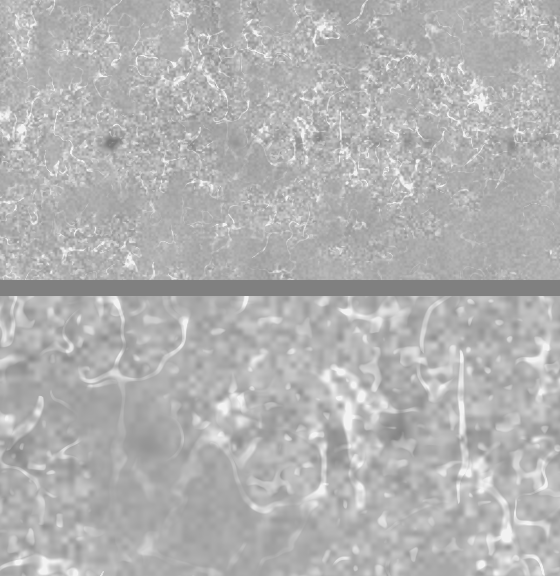
Top: the whole. Bottom: its middle third, enlarged.
This texture is drawn by a Shadertoy shader. Its source:

```glsl
// Weathered grey stone: speckled grain, pale broken veins and a row of dark stains.

const float BASE_GREY = 0.672;
const float STAIN_HEIGHT = 0.492;
const int STAINS = 20;
const int SCRATCHES = 20;

// Integer hash of a lattice cell, 0 to 1
float hash(vec2 cell) {
    uvec2 q = uvec2(ivec2(cell)) * uvec2(1597334673u, 3812015801u);
    uint n = (q.x ^ q.y) * 1597334673u;
    n = (n ^ (n >> 15)) * 2246822519u;
    n ^= n >> 13;
    return float(n >> 8) / 16777216.0;
}

float noise(vec2 p) {
    vec2 cell = floor(p), f = fract(p);
    f = f * f * (3.0 - 2.0 * f);
    float low = mix(hash(cell), hash(cell + vec2(1, 0)), f.x);
    float high = mix(hash(cell + vec2(0, 1)), hash(cell + vec2(1, 1)), f.x);
    return mix(low, high, f.y);
}

float fbm(vec2 p, int octaves) {
    float sum = 0.0, weight = 0.5, total = 0.0;
    for (int i = 0; i < octaves; i++) {
        sum += weight * noise(p);
        total += weight;
        weight *= 0.5;
        p = mat2(1.6, 1.2, -1.2, 1.6) * p + 17.3;
    }
    return sum / total;
}

vec2 warp(vec2 p, float frequency, float amount) {
    vec2 offset = vec2(fbm(p * frequency, 2), fbm(p * frequency + 41.0, 2));
    return p + amount * (offset - 0.5);
}

// Thin contour lines of a noise field, kept only in scattered places
float veins(vec2 p, float frequency, float width, float cover) {
    float line = abs(noise(p * frequency) - 0.5);
    float kept = smoothstep(cover, cover + 0.18, noise(p * frequency * 0.85 + 73.0));
    return (1.0 - smoothstep(width * 0.3, width, line)) * kept;
}

float segment(vec2 p, vec2 a, vec2 b, float width) {
    vec2 along = b - a;
    float t = clamp(dot(p - a, along) / dot(along, along), 0.0, 1.0);
    float taper = width * (0.45 + 2.2 * t * (1.0 - t));
    return 1.0 - smoothstep(taper * 0.35, taper, length(p - a - along * t));
}

// Scattered, mostly upright pale scratches
float scratches(vec2 p, float aspect) {
    float ink = 0.0;
    for (int i = 0; i < SCRATCHES; i++) {
        float id = float(i);
        float x = (id + hash(vec2(id, 11))) * aspect / float(SCRATCHES);
        vec2 centre = vec2(x, hash(vec2(id, 12)));
        float reach = mix(0.025, 0.09, hash(vec2(id, 13)));
        vec2 arm = reach * vec2(hash(vec2(id, 14)) * 1.3 - 0.45, 1.0);
        float width = mix(0.004, 0.011, pow(hash(vec2(id, 15)), 2.0));
        float strength = mix(0.4, 1.0, hash(vec2(id, 16)));
        ink = max(ink, strength * segment(p, centre - arm, centre + arm, width));
    }
    return ink;
}

// Soft blots of uneven strength along one horizontal line
float stains(vec2 p, float aspect) {
    float ink = 0.0;
    for (int i = 0; i < STAINS; i++) {
        float id = float(i);
        float x = (id + hash(vec2(id, 31))) * aspect / float(STAINS);
        float y = STAIN_HEIGHT + 0.016 * (hash(vec2(id, 32)) - 0.5);
        vec2 size = vec2(mix(0.018, 0.038, hash(vec2(id, 33))), 0.022);
        vec2 d = (p - vec2(x, y)) / size;
        ink += pow(hash(vec2(id, 34)), 1.6) * exp(-dot(d, d));
    }
    return min(ink, 1.0);
}

void mainImage(out vec4 fragColor, in vec2 fragCoord) {
    vec2 p = fragCoord / iResolution.y;
    float aspect = iResolution.x / iResolution.y;
    vec2 bent = warp(p, 24.0, 0.045);

    // Rough patches crowd the middle band, smooth islands lie between
    float band = exp(-pow((p.y - 0.56) / 0.36, 2.0));
    float patches = fbm(bent * 11.0 + 5.0, 3) + 0.24 * (band - 0.6);
    float rough = smoothstep(0.34, 0.62, patches);

    // Broad tone and faint upright streaks, strongest at the top
    float grey = BASE_GREY + 0.07 * (fbm(p * 5.0 + 91.0, 3) - 0.5);
    float streak = noise(vec2(p.x * 20.0, p.y * 1.5 + 8.0)) - 0.5;
    grey += streak * mix(0.02, 0.06, smoothstep(0.5, 1.0, p.y));

    // Fine grain and bright flecks
    float grain = 0.6 * noise(p * 125.0) + 0.4 * noise(p * 71.0 + 29.0) - 0.5;
    grey += grain * mix(0.09, 0.27, rough) + 0.028 * rough;
    float flecks = smoothstep(0.68, 0.92, noise(warp(p, 60.0, 0.012) * 88.0 + 57.0));
    grey += 0.13 * flecks * rough;

    // Pale veins, broken up by the grain
    float lines = max(veins(bent, 13.0, 0.05, 0.5), 0.8 * veins(bent + 3.0, 27.0, 0.09, 0.52));
    lines *= mix(0.3, 1.0, rough);
    lines = max(lines, scratches(warp(p, 17.0, 0.05), aspect));
    grey += 0.2 * lines * clamp(0.85 + 1.6 * grain, 0.0, 1.3);

    // Dark stains
    float blot = stains(warp(p, 30.0, 0.025), aspect);
    grey -= 0.25 * blot * clamp(0.9 + grain, 0.4, 1.3);

    fragColor = vec4(vec3(clamp(grey, 0.0, 0.95)), 1.0);
}
```
